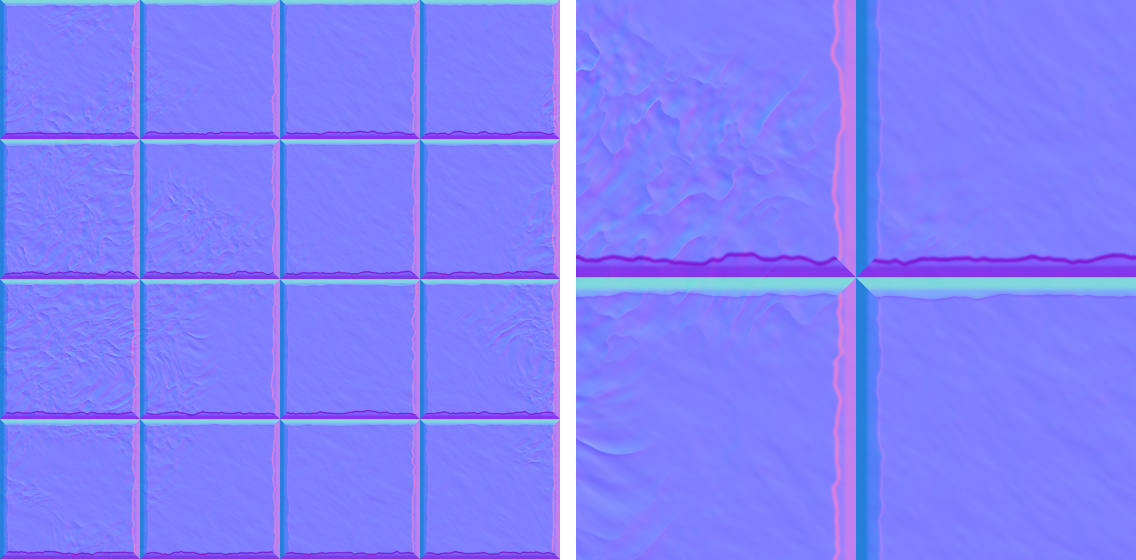
Left, the full canvas; right, a detail of the centre.
Give the GLSL for this texture map, as a Shadertoy shader.

```glsl
// Tangent-space normal map of square stone tiles with bevelled, chipped edges.
// Bevel slopes come from the distance to each tile side; fine grain and worn
// patches are the gradient of a wrapping noise height. All of it tiles.
#define TILES 4.0        // tiles across and down
#define SEAM_RISE 0.006  // upward shift of the seams, in tile widths
#define RAMP 0.027       // steep part of the bevel, in tile widths
#define LIP 0.044        // mean position of the inner lip, in tile widths
#define CHIP 0.018       // how far the lip wanders
#define LIP_WIDTH 0.0050 // thickness of the lip line
#define GRAIN 0.0009     // height of the overall stone grain
#define WEAR 0.0020      // height of the creases in worn patches
#define WEAR_LEVEL 0.30  // threshold of the worn patches
#define BLEND 0.006      // softness of the bevel shoulder, in tile widths
#define STEP 0.001       // sampling distance for the gradient

const float TAU = 6.2831853;

float hash(vec2 p) {
    vec3 q = fract(p.xyx * 0.1031);
    q += dot(q, q.yzx + 33.33);
    return fract((q.x + q.y) * q.z);
}

// Value noise that wraps after a whole number of cells
float noise(vec2 p, vec2 period) {
    vec2 a = mod(floor(p), period);
    vec2 b = mod(a + 1.0, period);
    vec2 f = fract(p);
    f = f * f * f * (f * (f * 6.0 - 15.0) + 10.0);
    return mix(mix(hash(a), hash(vec2(b.x, a.y)), f.x),
               mix(hash(vec2(a.x, b.y)), hash(b), f.x), f.y);
}

float fbm(vec2 p, vec2 period, int octaves) {
    float sum = 0.0, amp = 0.5;
    for (int i = 0; i < octaves; i++) {
        sum += amp * noise(p, period);
        p = 2.0 * p + 0.37;
        period *= 2.0;
        amp *= 0.5;
    }
    return sum;
}

// Fine slanted grain plus creased relief inside worn patches
float stoneHeight(vec2 p) {
    vec2 wobble = vec2(noise(p * 15.0, vec2(15.0)), noise(p * 13.0, vec2(13.0)));
    vec2 grainScale = vec2(38.0, 25.0);
    vec2 grainPos = vec2(p.x, p.x + 2.0 * p.y) + 0.03 * wobble;
    float grain = fbm(grainPos * grainScale, grainScale, 3);

    float region = 0.5 * cos(TAU * (p.x - 0.14)) + 0.4 * cos(TAU * (p.y - 0.53));
    region += 1.3 * (fbm(p * 7.0, vec2(7.0), 4) - 0.47);
    float worn = smoothstep(WEAR_LEVEL - 0.2, WEAR_LEVEL + 0.2, region);

    vec2 creaseScale = vec2(26.0, 34.0);
    vec2 slanted = vec2(p.x + p.y, p.y - p.x) + 0.06 * wobble;
    float crease = abs(fbm(slanted * creaseScale, creaseScale, 3) - 0.44);
    return GRAIN * grain + WEAR * worn * (0.35 - 2.0 * crease);
}

// Irregular lip offset along one side of a row or column of tiles
float lipAt(float along, float tile, float side) {
    float lane = tile + TILES * side;
    float lanes = 4.0 * TILES;
    float coarse = noise(vec2(along * 44.0, lane), vec2(44.0, lanes));
    float medium = noise(vec2(along * 96.0, lane), vec2(96.0, lanes));
    float fine = noise(vec2(along * 210.0, lane), vec2(210.0, lanes));
    return CHIP * (1.2 * coarse + 0.8 * medium + 0.4 * fine - 1.2);
}

// Slope across one side: x = steep ramp, y = shoulder, z = lip line
float bevel(float d, float lip, vec3 slopes, float soft) {
    float blend = soft + BLEND;
    float ramp = 1.0 - smoothstep(RAMP - blend, RAMP + blend, d);
    float face = 1.0 - smoothstep(lip - soft, lip + soft, d);
    float offset = (d - lip) / LIP_WIDTH;
    float s = mix(slopes.y * face, slopes.x, ramp);
    return s * smoothstep(-soft, soft, d) + slopes.z * exp(-offset * offset);
}

void mainImage(out vec4 fragColor, in vec2 fragCoord) {
    vec2 p = fragCoord / iResolution.xy;
    vec2 grid = p * TILES - vec2(0.0, SEAM_RISE);
    vec2 tile = mod(floor(grid), TILES);
    vec2 q = fract(grid);
    float soft = 0.75 * TILES / iResolution.y;

    // Bevels: left and top are steep, right and bottom are chipped
    float left = bevel(q.x, LIP + 0.010 + 0.6 * lipAt(p.y, tile.x, 0.0),
                       vec3(-0.98, -0.34, 0.24), soft);
    float right = bevel(1.0 - q.x, LIP + lipAt(p.y, tile.x, 1.0),
                        vec3(0.62, 0.20, 0.9), soft);
    float bottom = bevel(q.y, LIP + 0.8 * lipAt(p.x, tile.y, 2.0),
                         vec3(-0.66, -0.26, -1.0), soft);
    float top = bevel(1.0 - q.y, LIP + 0.5 * lipAt(p.x, tile.y, 3.0),
                      vec3(0.94, 0.34, -0.16), soft);

    // Mitred corners: the nearer pair of sides wins
    vec2 d = min(q, 1.0 - q);
    float sideways = smoothstep(-soft, soft, d.y - d.x);
    vec2 edge = vec2((left + right) * sideways, (bottom + top) * (1.0 - sideways));

    // Surface relief, calmer on the bevels
    float h = stoneHeight(p);
    vec2 relief = vec2(h - stoneHeight(p + vec2(STEP, 0.0)),
                       h - stoneHeight(p + vec2(0.0, STEP))) / STEP;
    relief *= mix(0.5, 1.0, smoothstep(RAMP, LIP, min(d.x, d.y)));

    vec3 normal = normalize(vec3(edge + relief, 1.0));
    fragColor = vec4(0.5 + 0.5 * normal, 1.0);
}
```
